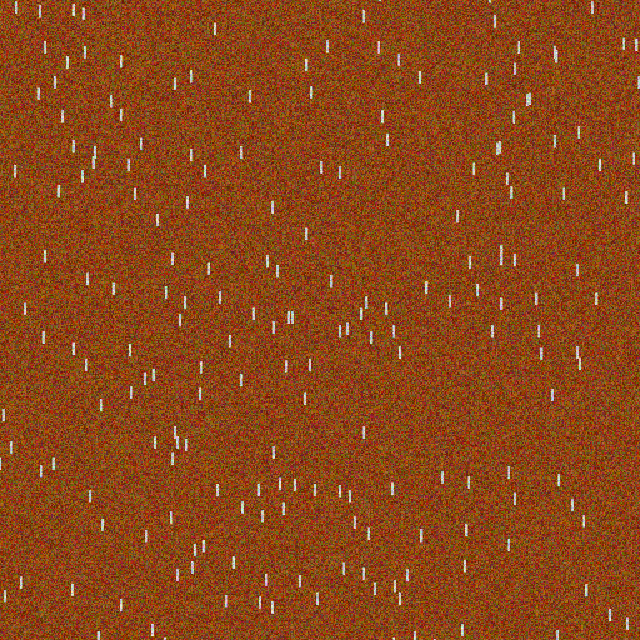
Give the GLSL for this texture, as a three.js fragment shader.

```glsl
// Rust-brown grain, each speck tinted separately in red, green and blue,
// with short pale upright dashes strewn over it. The dashes come from three
// overlaid jittered grids and are snapped to the grain; both share its tint.

varying vec2 vUv;

const float GRAINS = 512.0; // grain cells across the canvas
const float CELLS = 14.0;   // dash cells across the canvas, per layer

// Three independent random values from 0 to 1
vec3 hash3(vec2 p) {
  vec3 q = fract(p.xyx * vec3(0.1031, 0.1030, 0.0973));
  q += dot(q, q.yxz + 33.33);
  return fract((q.xxy + q.yzz) * q.zyx);
}

// Soft-edged box; sizes are in grains
float boxMask(vec2 p, vec2 halfSize) {
  vec2 inside = smoothstep(vec2(-0.25), vec2(0.25), halfSize - abs(p));
  return inside.x * inside.y;
}

// One layer of scattered dashes, searching the neighbouring cells
float dashLayer(vec2 uv, float layer) {
  vec2 cell = floor(uv * CELLS);
  float mask = 0.0;
  for (int y = -1; y <= 1; y++) {
    for (int x = -1; x <= 1; x++) {
      vec2 id = cell + vec2(float(x), float(y));
      vec3 rnd = hash3(id + 37.0 + layer * vec2(71.0, 113.0));
      vec2 center = floor((id + rnd.xy) / CELLS * GRAINS);
      float present = step(rnd.z, 0.32);
      mask = max(mask, present * boxMask(uv * GRAINS - center, vec2(1.0, 5.0)));
    }
  }
  return mask;
}

void main() {
  // Scattered dashes
  float dashes = 0.0;
  for (int i = 0; i < 3; i++) {
    dashes = max(dashes, dashLayer(vUv, float(i)));
  }

  // Ground and dash colours, both roughened by the grain
  vec3 rust = vec3(0.545, 0.27, 0.075);
  vec3 paleGrey = vec3(0.78, 0.79, 0.78);
  vec3 grain = (hash3(floor(vUv * GRAINS) + 11.0) - 0.5) * 0.37;
  vec3 color = mix(rust, paleGrey, dashes) + grain;

  gl_FragColor = vec4(clamp(color, 0.0, 1.0), 1.0);
}
```
